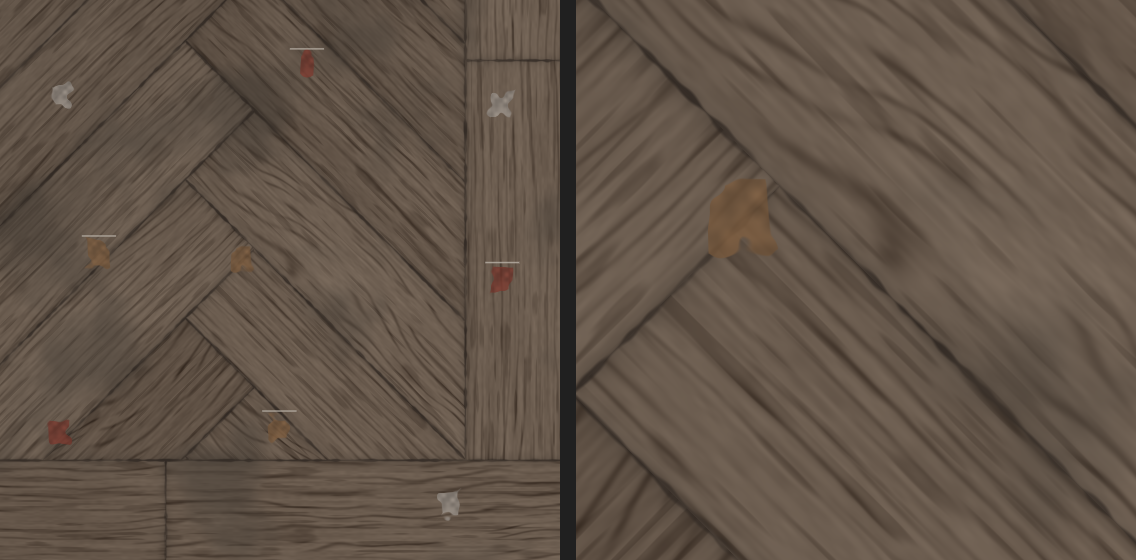
Left: the whole. Right: its middle third, enlarged.
Write a Shadertoy shader that draws this texture.

```glsl
// Worn oak parquet: diagonal herringbone planks framed by a right and a bottom border.
// Each plank supplies grain coordinates, a seed and its seam distance; layered noise
// makes the wood, then dark joints and a few scattered scraps are laid on top.

struct Plank { vec2 grain; float seed; float edge; };

float hash(vec2 p) {
    vec3 q = fract(vec3(p.xyx) * 0.1031);
    q += dot(q, q.yzx + 33.33);
    return fract((q.x + q.y) * q.z);
}

float noise(vec2 p) {
    vec2 i = floor(p), f = fract(p);
    f = f * f * (3.0 - 2.0 * f);
    return mix(mix(hash(i), hash(i + vec2(1, 0)), f.x),
               mix(hash(i + vec2(0, 1)), hash(i + vec2(1, 1)), f.x), f.y);
}

float fbm(vec2 p) {
    float sum = 0.0, amp = 0.53;
    for (int i = 0; i < 4; i++) {
        sum += amp * noise(p);
        p = p * 2.03 + 5.7;
        amp *= 0.5;
    }
    return sum;
}

// p runs downward from the top left; grain is (along, across)
Plank findPlank(vec2 p) {
    vec2 inner = vec2(0.831, 0.822) - p;
    if (inner.y < 0.0) {
        float joint = p.x - 0.296;
        return Plank(p, 11.0 + step(0.0, joint), min(-inner.y, abs(joint)));
    }
    if (inner.x < 0.0) {
        float joint = p.y - 0.108;
        return Plank(p.yx, 21.0 + step(0.0, joint),
                     min(min(-inner.x, inner.y), abs(joint)));
    }
    // Diagonal axes in plank widths; each plank starts on its neighbour's side
    vec2 h = vec2(p.y - p.x + 0.258, p.x + p.y - 0.651) / 0.2474;
    bool falling = floor(h.y) >= floor(h.x);
    if (!falling) h = h.yx - vec2(0, 1);
    float row = floor(h.x), f = h.x - row;
    float edge = 0.175 * min(min(f, 1.0 - f), h.y - row);
    return Plank(0.175 * h.yx, row + (falling ? 40.0 : 60.0),
                 min(edge, min(inner.x, inner.y)));
}

vec3 wood(Plank k) {
    vec2 g = k.grain + vec2(3.7, 1.9) * k.seed;
    float figure = smoothstep(0.5, 0.95, hash(vec2(k.seed, 4.0)));
    float warp = noise(g * vec2(3.5, 10.0)) + 0.2 * noise(g * vec2(14.0, 30.0));
    // Growth rings: nearly straight on plain planks, swirling on figured ones
    float ring = 0.5 + 0.5 * sin(6.2832 * (g.y * mix(68.0, 40.0, figure)
                                           + warp * mix(1.8, 5.0, figure)));
    float streak = pow(ring, 5.0) * smoothstep(0.25, 0.7, noise(g * vec2(9.0, 70.0)));
    float fibre = noise(g * vec2(9.0, 260.0));
    float fleck = noise(g * vec2(90.0, 330.0) + 4.0);
    float pores = smoothstep(0.62, 0.85, noise(g * vec2(17.0, 190.0) + 9.0));
    float tone = 0.69 + 0.24 * (hash(vec2(k.seed, 8.0)) - 0.5) + 0.22 * (warp - 0.6)
               + 0.26 * (fibre - 0.5) + 0.14 * (fleck - 0.5)
               - (0.4 + 0.15 * figure) * streak - 0.3 * pores;
    return mix(vec3(0.27, 0.22, 0.18), vec3(0.47, 0.41, 0.355), tone);
}

// Small torn scraps, one jittered into each cell of a three by three grid
vec3 addScraps(vec3 color, vec2 p, float px) {
    for (int i = 0; i < 9; i++) {
        vec2 cell = vec2(i % 3, i / 3);
        vec2 jitter = vec2(hash(cell + 2.3), hash(cell + 7.1));
        vec2 q = p - (cell + 0.2 + 0.6 * jitter) / 3.0;
        float kind = hash(cell + 13.7);
        vec3 tint = kind < 0.3 ? vec3(0.46, 0.22, 0.18)
                  : kind < 0.5 ? vec3(0.47, 0.35, 0.24)
                  : kind < 0.65 ? vec3(0.34, 0.36, 0.41) : vec3(0.58, 0.55, 0.52);
        vec2 box = abs(q + 0.3 * q.yx * (jitter - 0.5)) - vec2(0.026, 0.03);
        float d = max(box.x, box.y) + 0.018 * noise(q * 70.0 + cell * 9.0);
        tint *= 0.82 + 0.3 * noise(q * 120.0 + 50.0);
        color = mix(color, tint, 0.8 * (1.0 - smoothstep(-px, px, d)));
        // Pale rim above every other scrap
        vec2 rim = abs(q + vec2(0.0, 0.03)) - vec2(0.03, 0.0009);
        float line = 1.0 - smoothstep(-px * 0.5, px, max(rim.x, rim.y));
        color = mix(color, vec3(0.72, 0.69, 0.65), 0.8 * line * float(i % 2));
    }
    return color;
}

void mainImage(out vec4 fragColor, in vec2 fragCoord) {
    vec2 p = fragCoord / iResolution.xy;
    p.y = 1.0 - p.y;
    float px = 1.0 / iResolution.y;
    Plank plank = findPlank(p);
    vec3 color = wood(plank);

    // Grey smudges and a darker upper left
    float smudge = smoothstep(0.54, 0.78, fbm(p * 5.0 + 21.0));
    color = mix(color, vec3(0.27, 0.24, 0.21), 0.5 * smudge);
    color *= 0.93 + 0.1 * smoothstep(0.0, 1.3, p.x + p.y);

    // Thin uneven joints, broken in places, with faint dirt beside them
    float edge = max(plank.edge + 0.003 * (noise(p * 90.0) - 0.5), 0.0);
    float joint = 1.0 - smoothstep(0.0, 0.0018 + px, edge);
    color *= 1.0 - 0.16 * exp(-edge * 150.0);
    color = mix(color, vec3(0.18, 0.15, 0.13), joint * (0.3 + 0.6 * noise(p * 30.0)));

    fragColor = vec4(addScraps(color, p, px), 1.0);
}
```
